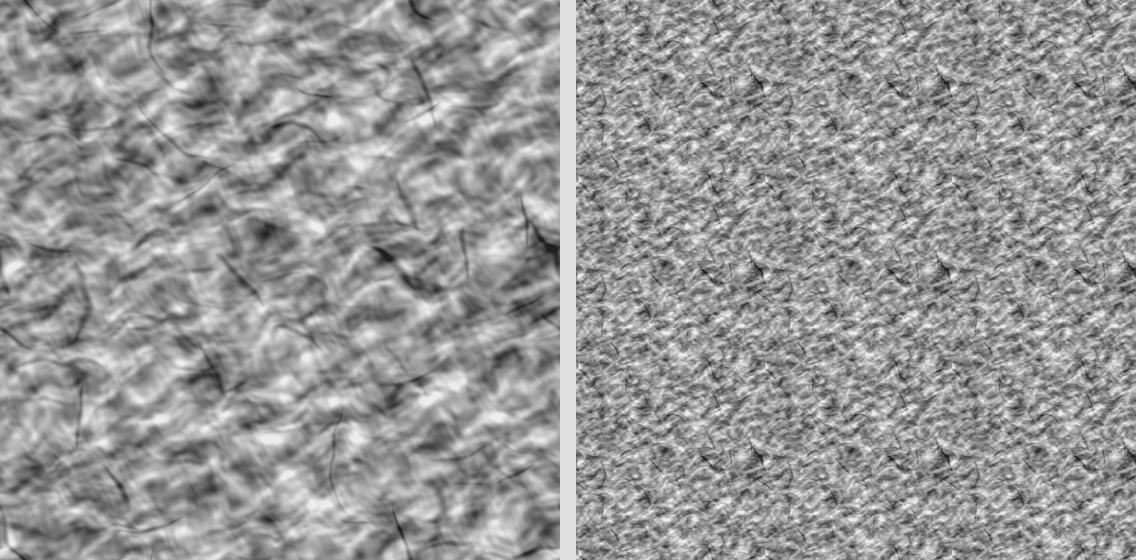
Left: one tile. Right: repeated 3 by 3.
This texture is drawn by a three.js fragment shader. Its source:

```glsl
varying vec2 vUv;

vec2 hash2(vec2 cell) {
  vec3 q = fract(cell.xyx * vec3(0.1031, 0.1030, 0.0973));
  q += dot(q, q.yzx + 33.33);
  return fract((q.xx + q.yz) * q.zy);
}

// Gradient noise that repeats after one unit, with n cells per unit
float noise(vec2 p, float n, float seed) {
  p *= n;
  vec2 cell = floor(p);
  vec2 f = p - cell;
  vec2 blend = f * f * f * (f * (f * 6.0 - 15.0) + 10.0);
  vec4 corner;
  for (int k = 0; k < 4; k++) {
    vec2 o = vec2(mod(float(k), 2.0), floor(float(k) / 2.0));
    float angle = 6.2832 * hash2(mod(cell + o, n) + seed).x;
    float value = dot(vec2(cos(angle), sin(angle)), f - o);
    if (k == 0) corner.x = value;
    else if (k == 1) corner.y = value;
    else if (k == 2) corner.z = value;
    else corner.w = value;
  }
  vec2 rows = mix(corner.xz, corner.yw, blend.x);
  return mix(rows.x, rows.y, blend.y);
}

// Integer shears keep the tilted layers seamless
vec2 rising(vec2 p) { return vec2(p.x, 2.0 * p.y - p.x); }
vec2 steep(vec2 p) { return vec2(2.0 * p.x + p.y, p.y); }
vec2 flatter(vec2 p) { return vec2(p.x, 2.0 * p.y); }

// Scattered, bent and tapered dark strokes, one per cell
float cracks(vec2 p, float n, float tilt, float width, float seed) {
  p *= n;
  vec2 home = floor(p);
  float ink = 0.0;
  for (int j = -1; j <= 1; j++) {
    for (int i = -1; i <= 1; i++) {
      vec2 cell = home + vec2(float(i), float(j));
      vec2 id = mod(cell, n) + seed;
      vec2 centre = hash2(id);
      vec2 shape = hash2(id + 41.0);
      vec2 look = hash2(id + 83.0);
      float angle = tilt + (shape.x - 0.5) * 0.9;
      vec2 axis = vec2(cos(angle), sin(angle));
      vec2 d = p - cell - centre;
      vec2 local = vec2(dot(d, axis), dot(d, vec2(-axis.y, axis.x)));
      local.y += (look.y - 0.5) * local.x * local.x;
      float along = local.x / mix(0.3, 0.75, shape.y);
      float taper = max(1.0 - along * along, 0.0);
      float thickness = width * (0.4 + 0.6 * taper) * mix(0.7, 1.4, look.y);
      float stroke = 1.0 - smoothstep(0.0, thickness, abs(local.y));
      ink = max(ink, stroke * sqrt(taper) * smoothstep(0.4, 0.9, look.x));
    }
  }
  return ink;
}

void main() {
  // Uneven bending of the layers
  vec2 p = vUv;
  p += 0.022 * vec2(noise(vUv, 7.0, 3.0), noise(vUv, 7.0, 19.0));
  p += 0.011 * vec2(noise(vUv, 19.0, 31.0), noise(vUv, 19.0, 47.0));

  // Rock grain, from broad patches to fine streaks
  float grain = 0.13 * noise(p, 5.0, 5.0);
  grain += 0.27 * noise(rising(p), 12.0, 11.0);
  grain += 0.22 * noise(flatter(p), 15.0, 23.0);
  grain += 0.17 * noise(steep(p), 17.0, 37.0);
  grain += 0.18 * noise(rising(p), 26.0, 53.0);
  grain += 0.13 * noise(flatter(p), 39.0, 61.0);
  grain += 0.08 * noise(steep(p), 41.0, 71.0);

  // Thin creases between lumps
  float crease = 1.0 - smoothstep(0.0, 0.13, abs(noise(flatter(p), 9.0, 79.0)));
  crease *= smoothstep(-0.1, 0.35, noise(p, 8.0, 89.0));

  // Long steep cracks, short level ones and small dark chips
  float steepCracks = cracks(p, 7.0, -1.15, 0.06, 7.0);
  float levelCracks = cracks(p, 11.0, 0.1, 0.085, 101.0);
  float chips = cracks(p, 17.0, 0.45, 0.22, 131.0);

  float tone = 0.61 + 1.22 * grain - 0.13 * crease;
  tone -= 0.25 * steepCracks + 0.19 * levelCracks + 0.11 * chips;
  gl_FragColor = vec4(vec3(clamp(tone, 0.12, 0.93)), 1.0);
}
```
